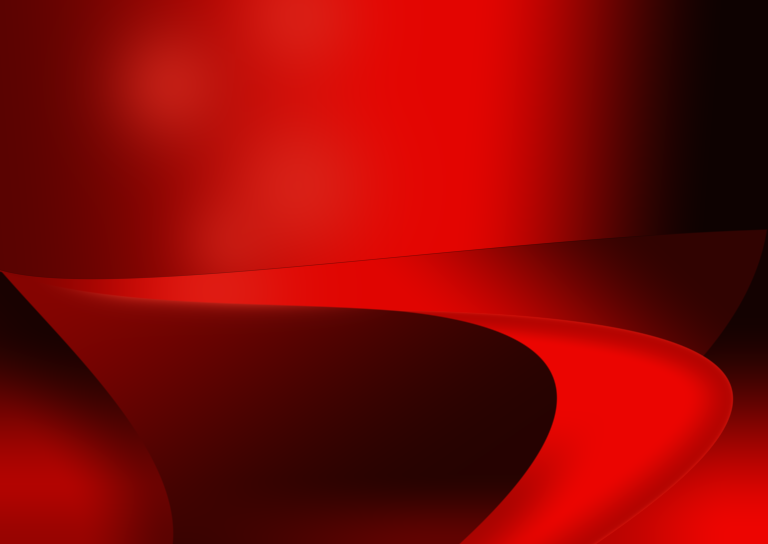
This background is drawn by a WebGL 1 fragment shader. Its source:

```glsl
precision highp float;
// Glossy red ribbons sweeping across a softly lit dark red backdrop.

uniform vec2 u_resolution;

const float ASPECT = 1.414;
const vec2 RIGHTWARD = vec2(1.0, 0.0);
const vec2 DOWNWARD = vec2(0.0, -1.0);
const vec3 ROSE = vec3(0.87, 0.18, 0.13);

// Deep red of the given strength.
vec3 red(float strength) {
  return vec3(strength, 0.008 + 0.012 * strength, 0.004);
}

float glow(vec2 p, vec2 center, float radius) {
  vec2 d = (p - center) / radius;
  return exp(-dot(d, d));
}

// Coverage of the negative side of a signed distance.
float fill(float dist, float pixel) {
  return 1.0 - smoothstep(-pixel, pixel, dist);
}

float rim(float dist, float width) {
  return exp(-abs(dist) / width);
}

// Signed distance to a cubic Bezier that advances steadily along the axis;
// positive on the left of travel, extended by tangents past its ends.
float edge(vec2 p, vec2 axis, vec2 a, vec2 b, vec2 c, vec2 d) {
  float goal = dot(p, axis);
  float t = 0.5;
  float stride = 0.25;
  vec2 q;
  for (int i = 0; i < 18; i++) {
    q = mix(mix(mix(a, b, t), mix(b, c, t), t), mix(mix(b, c, t), mix(c, d, t), t), t);
    t += dot(q, axis) < goal ? stride : -stride;
    stride *= 0.5;
  }
  vec2 tangent = normalize(mix(mix(b - a, c - b, t), mix(c - b, d - c, t), t));
  vec2 away = p - q;
  return tangent.x * away.y - tangent.y * away.x;
}

// Wide red beam with blurred lights, fading to black on the right.
vec3 backdrop(vec2 p) {
  float low = 1.0 - p.y;
  float rise = smoothstep(-0.05, 0.72, p.x - 0.08 * low);
  float fall = smoothstep(0.85, 1.33, p.x + 0.08 * (low - 0.2));
  vec3 color = red(mix(0.35, 0.89, rise) * mix(1.0, 0.06, fall));
  color = mix(color, ROSE, 0.60 * glow(p, vec2(0.313, 0.844), 0.11));
  color = mix(color, ROSE, 0.60 * glow(p, vec2(0.55, 0.97), 0.12));
  color = mix(color, ROSE, 0.65 * glow(p, vec2(0.55, 0.66), 0.14));
  return mix(color, ROSE, 0.40 * glow(p, vec2(0.42, 0.55), 0.09));
}

vec3 rightCorner(vec2 p) {
  float light = 1.0 - smoothstep(0.02, 0.42, p.y);
  return red(mix(0.08, 0.93, light) * mix(0.78, 1.0, smoothstep(1.1, 1.35, p.x)));
}

vec3 leftCorner(vec2 p, float inset) {
  float light = 1.0 - smoothstep(0.1, 0.4, p.y);
  float shade = mix(0.6, 1.0, smoothstep(0.0, 0.18, inset));
  return red(mix(0.16, 0.70, light) * shade * mix(0.85, 1.0, smoothstep(0.0, 0.12, p.y)));
}

vec3 backRibbon(vec2 p, float depth) {
  float rise = smoothstep(0.0, 0.4, p.x);
  float fall = smoothstep(0.66, 1.2, p.x - depth);
  vec3 color = red(mix(0.5, 0.88, rise) * mix(1.0, 0.22, fall));
  return mix(color, ROSE, 0.55 * glow(p, vec2(0.40, 0.465), 0.14));
}

vec3 brightRibbon(vec2 p, float depth, float fromFold) {
  float outer = mix(0.70, 0.92, smoothstep(0.0, 0.09, depth));
  float fold = mix(0.72, 1.0, smoothstep(0.0, 0.1, fromFold));
  vec3 color = red(outer * mix(fold, 1.0, smoothstep(0.05, 0.25, p.y)));
  return color + vec3(0.12, 0.06, 0.04) * rim(depth, 0.003);
}

vec3 darkRibbon(vec2 p, float depth) {
  float fade = smoothstep(0.0, 1.0, 0.75 * p.x + 1.1 * (0.45 - p.y));
  float lift = (1.0 - smoothstep(0.0, 0.13, p.y)) * smoothstep(0.25, 0.8, p.x);
  vec3 color = red(mix(0.52, 0.15, fade) + 0.23 * lift);
  float sheen = smoothstep(0.05, 0.25, p.x) * (1.0 - smoothstep(0.4, 0.75, p.x));
  return mix(color, ROSE, 0.65 * sheen * rim(depth, 0.012));
}

void main() {
  vec2 p = gl_FragCoord.xy / u_resolution * vec2(ASPECT, 1.0);
  float pixel = 1.0 / u_resolution.y;

  // Outlines of the folds
  float ridge = edge(p, RIGHTWARD, vec2(0.0, 0.504), vec2(0.20, 0.445), vec2(0.85, 0.56), vec2(1.414, 0.578));
  float tail = edge(p, DOWNWARD, vec2(1.412, 0.578), vec2(1.40, 0.50), vec2(1.36, 0.42), vec2(1.29, 0.34));
  float crest = edge(p, RIGHTWARD, vec2(0.0, 0.502), vec2(0.20, 0.43), vec2(0.50, 0.448), vec2(0.735, 0.428));
  float fold = edge(p, DOWNWARD, vec2(0.735, 0.428), vec2(1.12, 0.39), vec2(1.085, 0.22), vec2(0.846, 0.0));
  float bend = edge(p, DOWNWARD, vec2(0.76, 0.429), vec2(1.55, 0.41), vec2(1.42, 0.22), vec2(1.097, 0.0));
  float flank = edge(p, DOWNWARD, vec2(0.0, 0.504), vec2(0.12, 0.365), vec2(0.335, 0.17), vec2(0.318, 0.0));

  // Layers from back to front
  vec3 color = mix(backdrop(p), rightCorner(p), fill(ridge, pixel));
  color = mix(color, backRibbon(p, -ridge), fill(max(ridge, tail), pixel));
  color = mix(color, brightRibbon(p, -bend, fold), fill(bend, pixel));
  vec3 front = mix(darkRibbon(p, -crest), leftCorner(p, -flank), fill(flank, pixel));
  color = mix(color, front, fill(max(crest, fold), pixel));

  gl_FragColor = vec4(color, 1.0);
}
```
